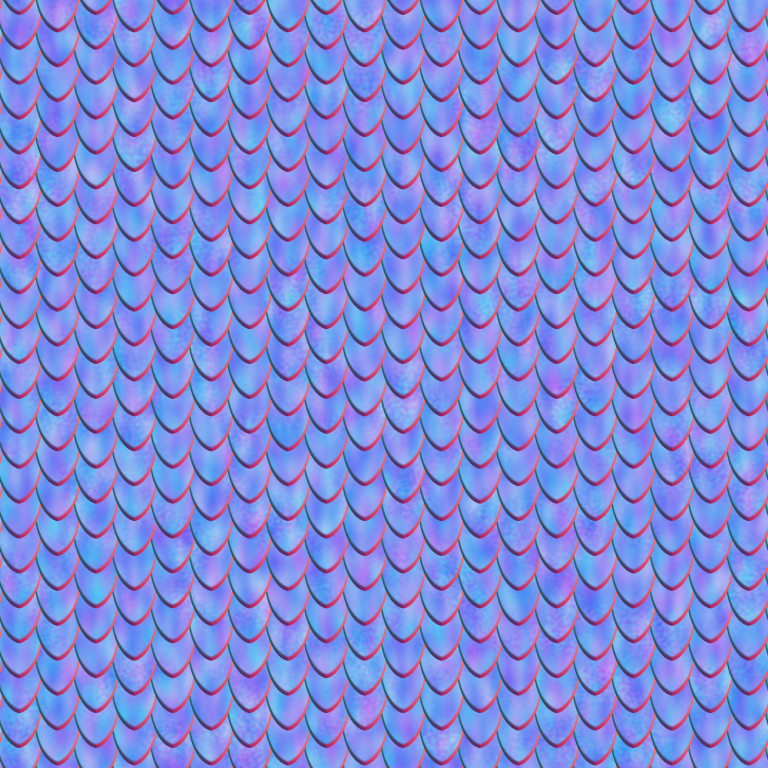
A Shadertoy shader for this texture map:

```glsl
// Overlapping pointed scales drawn as a tangent-space normal map, 20 columns by 22 rows.
// Each scale is a curved lower edge with a steep rim; the highest covering scale wins.
// Wrapped gradient noise tilts the faces with streaks, patches and fine grain.

const vec2 GRID = vec2(20.0, 22.0);        // columns, scales per column
const float ROW_HEIGHT = 20.0 / 22.0;      // row spacing in column widths
const float HALF_WIDTH = 0.608;            // half width of a scale
const float CURVE_HEIGHT = 1.13;           // height of its elliptical edge
const float TIP_SLOPE = 0.18;              // sharpness of the point
const int SAMPLES = 3;                     // samples per pixel side

vec2 hash2(vec2 p) {
    uvec2 q = uvec2(ivec2(p)) * uvec2(1597u, 3812u) + 7919u;
    uint n = (q.x ^ (q.y << 9)) * 74773u;
    n = (n ^ (n >> 15)) * 48271u;
    n ^= n >> 13;
    return vec2(n & 1023u, (n >> 10) & 1023u) / 1023.0;
}

float cornerGradient(vec2 cell, vec2 offset, vec2 period) {
    float angle = 6.28318 * hash2(floor(mod(cell + 0.5, period))).x;
    return dot(vec2(cos(angle), sin(angle)), offset);
}

// Gradient noise repeating after a whole number of cells
float gradientNoise(vec2 p, vec2 period) {
    vec2 i = floor(p), f = p - i;
    vec2 w = f * f * f * (f * (f * 6.0 - 15.0) + 10.0);
    vec2 e = vec2(1.0, 0.0);
    float low = mix(cornerGradient(i, f, period),
                    cornerGradient(i + e, f - e, period), w.x);
    float high = mix(cornerGradient(i + e.yx, f - e.yx, period),
                     cornerGradient(i + 1.0, f - 1.0, period), w.x);
    return mix(low, high, w.y);
}

vec2 noiseTilt(vec2 uv, vec2 period, vec2 shift) {
    vec2 p = uv * period + shift;
    return vec2(gradientNoise(p, period), gradientNoise(p + floor(period * 0.37) + 0.5, period));
}

// Height of the lower edge above the tip, and its slope
vec2 edgeCurve(float x) {
    float t = min(abs(x) / HALF_WIDTH, 0.995);
    float root = sqrt(1.0 - t * t);
    float height = CURVE_HEIGHT * (1.0 - root) + TIP_SLOPE * abs(x);
    float slope = CURVE_HEIGHT * t / (HALF_WIDTH * root) + TIP_SLOPE;
    return vec2(height, slope * sign(x));
}

// Topmost scale at p: x offset from its axis, height over its edge, column, row
vec4 findScale(vec2 p) {
    vec4 best = vec4(0.0);
    float bestTip = -1e5;
    float home = floor(p.x);
    for (int i = -1; i <= 1; i++) {
        float column = home + float(i);
        float x = p.x - column - 0.5;
        float phase = 0.57 - 0.5 * mod(column, 2.0);
        float rows = (p.y - edgeCurve(x).x) / ROW_HEIGHT - phase;
        float tip = floor(rows) + phase;
        if (abs(x) < HALF_WIDTH && tip > bestTip) {
            bestTip = tip;
            best = vec4(x, fract(rows) * ROW_HEIGHT, column, floor(rows));
        }
    }
    return best;
}

// Gentle face slope: convex body, long streaks, soft patches, patchy grain
vec2 faceTilt(vec2 uv, vec4 scale) {
    vec2 random = hash2(mod(scale.zw + 0.5, GRID));
    vec2 shift = floor(random * 24.0);
    vec2 tilt = vec2(0.16 * scale.x, 0.24 - 0.08 * scale.y);
    tilt += (random - 0.5) * 0.08;
    tilt += noiseTilt(uv, vec2(56.0, 20.0), shift) * vec2(0.55, 0.35);
    tilt += noiseTilt(uv, vec2(30.0, 26.0), shift.yx) * vec2(0.35, 0.4);
    float wear = smoothstep(-0.15, 0.4, gradientNoise(uv * 14.0, vec2(14.0)));
    tilt += noiseTilt(uv, vec2(170.0, 190.0), shift) * mix(0.06, 0.28, wear);
    return tilt;
}

vec3 scaleNormal(vec2 uv) {
    vec4 scale = findScale(uv * GRID.x);
    float slope = edgeCurve(scale.x).y;
    float stretch = sqrt(1.0 + slope * slope);
    float inside = scale.y / stretch;
    vec2 outward = vec2(slope, -1.0) / stretch;

    // The rim is thick at the tip and thin along the flanks
    float rimWidth = mix(0.06, 0.125, smoothstep(0.25, 0.9, -outward.y));
    float rim = 1.0 - smoothstep(0.45 * rimWidth, 1.15 * rimWidth, inside);
    vec3 face = vec3(faceTilt(uv, scale), 0.9);
    vec3 side = vec3(outward * vec2(0.86, 0.72) + vec2(0.1, 0.0), -0.22);
    return mix(face, side, rim);
}

void mainImage(out vec4 fragColor, in vec2 fragCoord) {
    vec3 normal = vec3(0.0);
    for (int j = 0; j < SAMPLES; j++)
        for (int i = 0; i < SAMPLES; i++) {
            vec2 jitter = (vec2(i, j) + 0.5) / float(SAMPLES) - 0.5;
            normal += scaleNormal((fragCoord + jitter) / iResolution.xy);
        }
    normal /= float(SAMPLES * SAMPLES);
    fragColor = vec4(clamp(0.5 + 0.5 * normal, 0.0, 1.0), 1.0);
}
```
